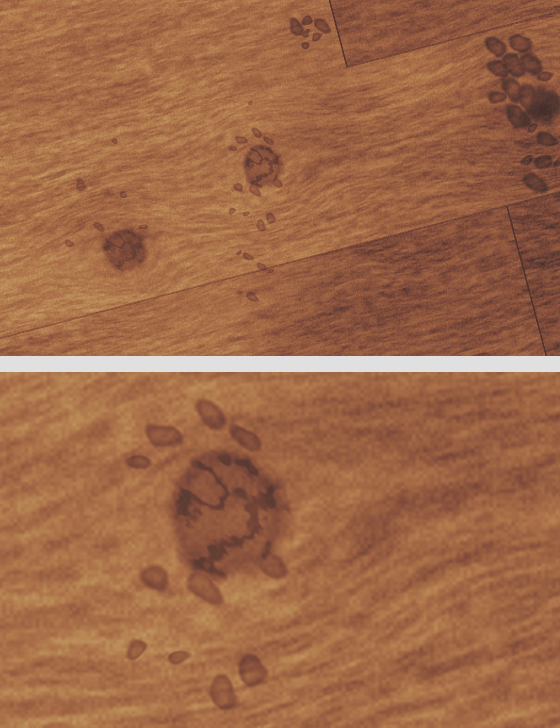
Top: the whole. Bottom: its middle third, enlarged.
This texture is drawn by a Shadertoy shader. Its source:

```glsl
const float SLOPE = 0.262;       // tilt of the planks
const float LOWER_SEAM = 0.05;
const float UPPER_SEAM = 0.556;
const float TOP_JOINT = 1.186;
const float LOW_JOINT = 1.532;

float hash(vec2 p) {
    vec3 a = fract(vec3(p.xyx) * 0.1031);
    a += dot(a, a.yzx + 33.33);
    return fract((a.x + a.y) * a.z);
}

float noise(vec2 p) {
    vec2 i = floor(p), f = fract(p);
    f = f * f * (3.0 - 2.0 * f);
    return mix(mix(hash(i), hash(i + vec2(1, 0)), f.x),
               mix(hash(i + vec2(0, 1)), hash(i + vec2(1, 1)), f.x), f.y);
}

float fbm(vec2 p) {
    float sum = 0.0, amp = 0.5;
    for (int i = 0; i < 4; i++) {
        sum += amp * noise(p);
        p = p * 2.03 + 17.0;
        amp *= 0.5;
    }
    return sum;
}

float blob(vec2 p, vec2 centre, vec2 radius) {
    vec2 d = (p - centre) / radius;
    return exp(-dot(d, d));
}

mat2 turn(float a) { return mat2(cos(a), sin(a), -sin(a), cos(a)); }

float edge(float d) { return smoothstep(-0.0016, 0.0016, d); }

float line(float d, float width) { return 1.0 - smoothstep(0.3 * width, width, abs(d)); }

// Large knot: ragged disc with a dark rim and flaky inside
float knot(vec2 p, vec2 centre, float radius) {
    vec2 d = (p - centre) / radius;
    float r = length(d) + 0.5 * (fbm(d * 1.8 + centre * 9.0) - 0.47);
    float disc = 1.0 - smoothstep(0.75, 1.1, r);
    float flakes = abs(fbm(turn(0.8) * d * vec2(1.6, 2.6) + 5.0) - 0.47) * 7.0;
    float rim = exp(-pow((r - 0.85) * 6.0, 2.0));
    return disc * (0.9 - 0.4 * smoothstep(0.1, 0.8, flakes)) + 0.25 * rim;
}

// Scattered small oval knots on a spiral, stretched over an area
float spots(vec2 p, vec2 centre, vec2 spread, float size, int count, float seed) {
    float dark = 0.0;
    p += 0.012 * (vec2(noise(p * 45.0), noise(p * 45.0 + 31.0)) - 0.5);
    for (int i = 0; i < count; i++) {
        float k = float(i), rnd = hash(vec2(k, seed));
        float angle = 2.4 * k + seed;
        vec2 at = centre + spread * sqrt((k + 0.5) / float(count)) * vec2(cos(angle), sin(angle));
        vec2 d = turn(rnd * 1.6 - 0.6) * (p - at) / (size * (0.5 + 0.7 * rnd));
        float r = length(d * vec2(0.8, 1.25));
        float oval = 1.0 - smoothstep(0.7, 1.15, r);
        dark = max(dark, oval * (0.65 + 0.35 * smoothstep(0.2, 0.8, r)));
    }
    return dark;
}

// Sideways push that bows the grain around a knot
float bow(vec2 p, vec2 centre, float radius) {
    vec2 d = p - centre;
    return -0.65 * (d.y - SLOPE * d.x) * exp(-dot(d, d) / (radius * radius));
}

vec3 woodColour(float tone) {
    vec3 ramp[8] = vec3[8](vec3(0.22, 0.15, 0.14), vec3(0.33, 0.22, 0.19),
        vec3(0.46, 0.27, 0.22), vec3(0.55, 0.33, 0.24), vec3(0.62, 0.39, 0.26),
        vec3(0.68, 0.45, 0.29), vec3(0.72, 0.53, 0.33), vec3(0.77, 0.60, 0.40));
    vec3 c = ramp[0];
    for (int i = 1; i < 8; i++) c = mix(c, ramp[i], clamp(tone + 2.0 - float(i), 0.0, 1.0));
    return c;
}

void mainImage(out vec4 fragColor, in vec2 fragCoord) {
    vec2 p = fragCoord / iResolution.y;
    p.x *= 1.5706 * iResolution.y / iResolution.x;
    vec2 q = vec2(p.x + SLOPE * p.y, p.y - SLOPE * p.x);
    vec2 midKnot = vec2(0.738, 0.533), leftKnot = vec2(0.352, 0.297);

    // Plank masks and their broad tones
    float top = edge(q.y - UPPER_SEAM), low = edge(LOWER_SEAM - q.y);
    float topEnd = top * edge(q.x - TOP_JOINT), lowEnd = low * edge(q.x - LOW_JOINT);
    float middleTone = mix(4.1, 3.0, smoothstep(0.5, 1.1, p.x));
    float lowTone = mix(3.5, 1.75, smoothstep(0.55, 0.95, p.x));
    float tone = mix(mix(middleTone, 3.5, top), lowTone, low);
    tone -= 1.2 * topEnd + 0.5 * lowEnd;
    tone += 1.6 * (fbm(q * vec2(2.0, 5.0) + 3.0) - 0.47);

    // Warm shadows and a pale patch
    float inMiddle = (1.0 - low) * (1.0 - topEnd);
    tone -= 1.5 * inMiddle * blob(p, vec2(1.56, 0.62), vec2(0.22, 0.2));
    tone += 0.8 * inMiddle * blob(p, vec2(1.22, 0.79), vec2(0.2, 0.1));
    tone -= 0.8 * inMiddle * blob(p, vec2(0.9, 0.6), vec2(0.16, 0.12));
    tone -= 1.3 * blob(p, leftKnot + vec2(0.0, 0.02), vec2(0.13, 0.09));
    tone -= 0.7 * blob(p, vec2(0.87, 0.92), vec2(0.1, 0.08));

    // Grain: long streaks, short pores and fine speckle
    vec2 g = q + 0.035 * (vec2(fbm(q * 5.0), fbm(q * vec2(4.0, 6.0) + 9.0)) - 0.47);
    g.y += bow(p, midKnot, 0.15) + bow(p, leftKnot, 0.15) + bow(p, vec2(1.5, 0.74), 0.2);
    g += 7.3 * vec2(top + 2.0 * topEnd, low + 2.0 * lowEnd);
    float figure = mix(0.75, 1.25, noise(q * 5.0 + 40.0));
    tone += 1.5 * figure * (noise(g * vec2(9.0, 75.0)) - 0.5);
    tone += 1.7 * figure * (noise(g * vec2(42.0, 170.0) + 5.0) - 0.5);
    tone += 1.2 * (noise(p * 290.0) - 0.5);
    float arch = length((q - vec2(1.27, -0.11)) * vec2(0.4, 1.0)) + 0.025 * fbm(q * 9.0);
    tone += 0.22 * low * sin(arch * 240.0) * smoothstep(0.75, 1.1, p.x);

    // Knots
    float dark = max(knot(p, midKnot, 0.062), 0.8 * knot(p, leftKnot, 0.065));
    dark = max(dark, 0.9 * spots(p, vec2(1.45, 0.79), vec2(0.09, 0.12), 0.031, 10, 2.0));
    dark = max(dark, 0.85 * spots(p, vec2(1.52, 0.57), vec2(0.07, 0.09), 0.03, 6, 5.0));
    dark = max(dark, 0.9 * smoothstep(0.3, 0.75, blob(p, vec2(1.52, 0.71), vec2(0.06)) * (0.5 + fbm(p * 25.0))));
    dark = max(dark, 0.8 * spots(p, vec2(0.87, 0.91), vec2(0.045, 0.05), 0.02, 6, 3.4));
    dark = max(dark, 0.65 * spots(p, vec2(0.71, 0.42), vec2(0.07, 0.32), 0.013, 20, 1.0));
    dark = max(dark, 0.6 * spots(p, vec2(0.29, 0.42), vec2(0.12, 0.24), 0.014, 7, 4.2));
    tone = mix(tone, -0.7 + 0.25 * tone, clamp(dark, 0.0, 1.0));

    // Seams between the planks
    float seam = 0.45 * line(q.y - UPPER_SEAM, 0.004) * smoothstep(0.9, 1.0, p.x);
    seam = max(seam, 0.4 * line(q.y - LOWER_SEAM, 0.004));
    seam = max(seam, 0.85 * top * line(q.x - TOP_JOINT, 0.0035));
    seam = max(seam, 0.85 * low * line(q.x - LOW_JOINT, 0.0035));
    fragColor = vec4(woodColour(mix(tone, -0.5, seam)), 1.0);
}
```
